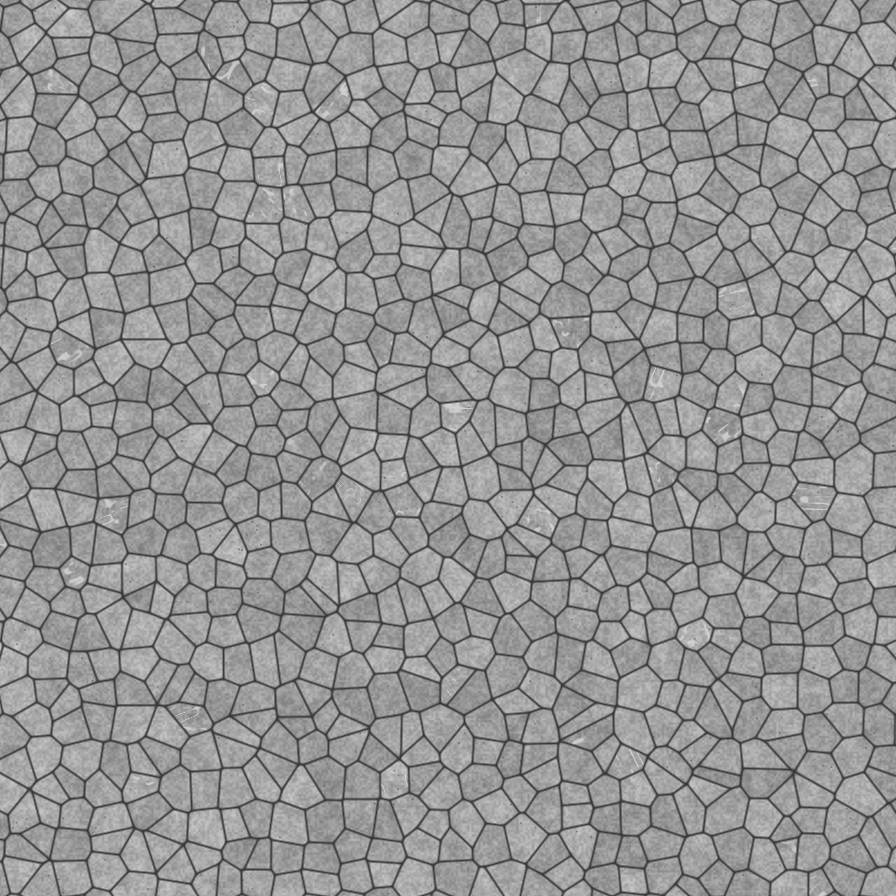
A three.js fragment shader for this texture:

```glsl
varying vec2 vUv;

#define STONES 29.0        // stones across the canvas
#define JITTER 0.92        // irregularity of the stone centres
#define JOINT_WIDTH 0.062  // half width of a joint, in stones
#define CORNER_SHARP 45.0  // higher gives sharper stone corners
#define JOINT_TONE 0.22
#define STONE_TONE 0.633
#define TONE_SPREAD 0.09   // difference between stones
#define MOTTLE 0.075       // cloudy variation within a stone
#define GRAIN 0.13         // fine surface roughness
#define SCRATCHED 0.05     // share of stones with pale scratches
#define PITS 0.035         // chance of a pit in the most pitted stones

// Sineless hashes
float hash1(vec2 p) {
  vec3 q = fract(p.xyx * 0.1031);
  q += dot(q, q.yzx + 33.33);
  return fract((q.x + q.y) * q.z);
}

vec2 hash2(vec2 p) {
  vec3 q = fract(p.xyx * vec3(0.1031, 0.1030, 0.0973));
  q += dot(q, q.yzx + 33.33);
  return fract((q.xx + q.yz) * q.zy);
}

float valueNoise(vec2 p) {
  vec2 cell = floor(p);
  vec2 f = fract(p);
  f = f * f * (3.0 - 2.0 * f);
  float low = mix(hash1(cell), hash1(cell + vec2(1.0, 0.0)), f.x);
  float high = mix(hash1(cell + vec2(0.0, 1.0)), hash1(cell + 1.0), f.x);
  return mix(low, high, f.y);
}

vec2 stoneCentre(vec2 cell) {
  return cell + 0.5 + JITTER * (hash2(cell + 17.0) - 0.5);
}

// Nearest stone: xy = its grid cell, z = rounded distance to its border
vec3 findStone(vec2 p) {
  vec2 base = floor(p);
  vec2 nearest = base;
  float best = 10.0;
  for (int y = -1; y <= 1; y++) {
    for (int x = -1; x <= 1; x++) {
      vec2 cell = base + vec2(float(x), float(y));
      vec2 toCentre = stoneCentre(cell) - p;
      float dist = dot(toCentre, toCentre);
      if (dist < best) {
        best = dist;
        nearest = cell;
      }
    }
  }

  // A smooth minimum over all bisectors rounds the corners
  vec2 centre = stoneCentre(nearest);
  float sum = 0.0;
  for (int y = -2; y <= 2; y++) {
    for (int x = -2; x <= 2; x++) {
      if (x == 0 && y == 0) continue;
      vec2 other = stoneCentre(nearest + vec2(float(x), float(y)));
      float border = dot(0.5 * (centre + other) - p, normalize(other - centre));
      sum += exp(-CORNER_SHARP * border);
    }
  }
  return vec3(nearest, -log(max(sum, 1e-20)) / CORNER_SHARP);
}

// Thin broken strokes, turned at random for each stone
float scratches(vec2 local, vec2 id) {
  float angle = 6.2832 * hash1(id + 71.0);
  vec2 axis = vec2(cos(angle), sin(angle));
  vec2 q = vec2(dot(local, axis), dot(local, vec2(-axis.y, axis.x)));
  float contour = abs(valueNoise(q * vec2(1.8, 4.5) + id * 7.0) - 0.5);
  float stroke = 1.0 - smoothstep(0.02, 0.11, contour);
  float broken = smoothstep(0.4, 0.65, valueNoise(q * 5.0 + id * 3.0 + 40.0));
  return stroke * broken * step(1.0 - SCRATCHED, hash1(id + 53.0));
}

// Small dark holes scattered over a fine grid
float pits(vec2 uv, float chance) {
  vec2 p = uv * 190.0;
  vec2 cell = floor(p);
  vec2 centre = 0.3 + 0.4 * hash2(cell + 5.0);
  float hole = 1.0 - smoothstep(0.1, 0.3, length(fract(p) - centre));
  return hole * step(1.0 - chance, hash1(cell + 91.0));
}

void main() {
  vec2 p = vUv * STONES;
  vec3 stone = findStone(p);
  vec2 id = stone.xy;

  // Stone surface
  float tone = STONE_TONE + TONE_SPREAD * (hash1(id + 29.0) - 0.5);
  tone += MOTTLE * (valueNoise(vUv * 65.0) - 0.5);
  tone += MOTTLE * (valueNoise(vUv * 170.0 + 9.0) - 0.5);
  tone += GRAIN * (valueNoise(vUv * 400.0 + 31.0) - 0.5);

  // Wear marks
  float pitted = hash1(id + 113.0);
  tone = mix(tone, 0.4, 0.7 * pits(vUv, PITS * pitted * pitted));
  tone = mix(tone, 0.86, 0.75 * scratches(p - stoneCentre(id), id));

  // Dark joints with soft edges
  float cover = clamp(stone.z / JOINT_WIDTH, 0.0, 1.0);
  gl_FragColor = vec4(vec3(mix(JOINT_TONE, tone, cover)), 1.0);
}
```
